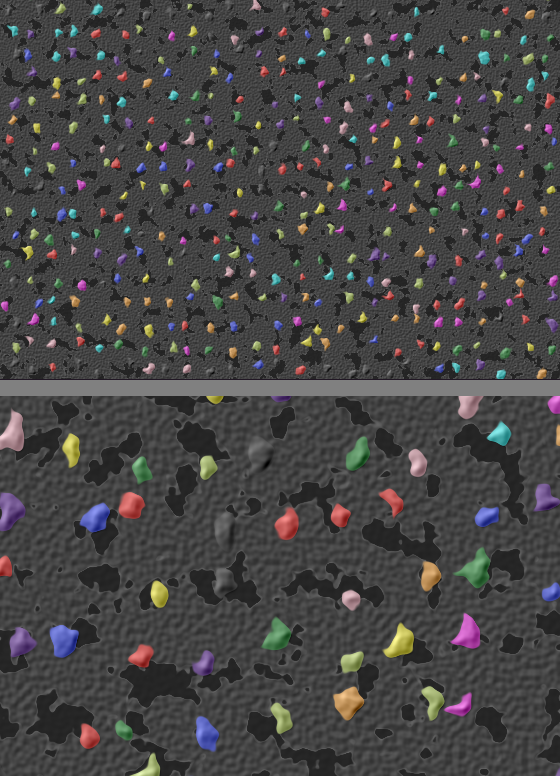
Top, the full canvas; bottom, a detail of the centre.
A Shadertoy shader for this pattern:

```glsl
// Embossed bean-shaped coloured grains on rough dark grey ground with ragged hollows.

const float ROWS = 17.0;                      // grain cells per canvas height
const vec2 TO_LIGHT = vec2(-0.64, 0.77);
const vec3 GROUND = vec3(0.262);
const vec3 HOLLOW = vec3(0.145);
const vec3 RIM = vec3(0.36);
const vec3 BORDER = vec3(0.13, 0.09, 0.14);
const vec3 GRAIN_COLOURS[10] = vec3[10](
    vec3(0.74, 0.33, 0.32), vec3(0.74, 0.56, 0.34), vec3(0.73, 0.71, 0.31),
    vec3(0.60, 0.66, 0.41), vec3(0.31, 0.52, 0.34), vec3(0.31, 0.70, 0.70),
    vec3(0.33, 0.37, 0.73), vec3(0.43, 0.32, 0.55), vec3(0.73, 0.31, 0.70),
    vec3(0.72, 0.58, 0.61));

vec2 hash2(vec2 p) {
    vec3 q = fract(p.xyx * vec3(0.1031, 0.1030, 0.0973));
    q += dot(q, q.yzx + 33.33);
    return fract((q.xx + q.yz) * q.zy);
}

float cornerSlope(vec2 corner, vec2 offset) {
    float angle = 6.2832 * hash2(corner).x;
    return dot(vec2(cos(angle), sin(angle)), offset);
}

float gradientNoise(vec2 p) {
    vec2 i = floor(p), f = fract(p);
    vec2 u = f * f * f * (f * (f * 6.0 - 15.0) + 10.0);
    vec2 e = vec2(1.0, 0.0);
    return mix(mix(cornerSlope(i, f), cornerSlope(i + e.xy, f - e.xy), u.x),
               mix(cornerSlope(i + e.yx, f - e.yx), cornerSlope(i + e.xx, f - e.xx), u.x), u.y);
}

// Signed distance to an ellipse bent into a kidney shape
float beanDistance(vec2 p, vec2 radii, float bend, float tilt) {
    float c = cos(tilt), s = sin(tilt);
    p = vec2(c * p.x + s * p.y, c * p.y - s * p.x);
    p.x += bend * (p.y * p.y - 0.02);
    return (length(p / radii) - 1.0) * radii.x;
}

// Nearest grain: x = distance in cell units, yz = its cell
vec3 nearestGrain(vec2 p) {
    vec2 warp = vec2(gradientNoise(p * 75.0), gradientNoise(p * 75.0 + 41.3));
    vec2 g = p * ROWS + 0.11 * warp;
    vec2 home = floor(g);
    vec3 nearest = vec3(9.0, 0.0, 0.0);
    for (int y = -1; y <= 1; y++)
    for (int x = -1; x <= 1; x++) {
        vec2 cell = home + vec2(x, y);
        vec2 place = hash2(cell + 17.0), form = hash2(cell + 71.0), kind = hash2(cell + 133.0);
        if (kind.x > 0.94) continue;
        float size = mix(0.68, 1.12, form.x) + 0.4 * step(0.985, form.y);
        vec2 radii = size * vec2(0.165, mix(0.20, 0.29, kind.y));
        float bend = mix(-0.8, 3.2, place.y);
        float tilt = mix(-0.95, 0.45, form.y);
        float d = beanDistance(g - cell - 0.5 - 0.62 * (place - 0.5), radii, bend, tilt);
        if (d < nearest.x) nearest = vec3(d, cell);
    }
    return nearest;
}

// Ragged field, positive inside the hollows
float hollowField(vec2 p) {
    return gradientNoise(p * 25.0) + 0.5 * gradientNoise(p * 58.0 + 9.0)
         + 0.25 * gradientNoise(p * 120.0 + 23.0) - 0.25;
}

float relief(vec2 p, float roughness) {
    float dome = smoothstep(0.02, -0.14, nearestGrain(p).x);
    return dome + roughness * gradientNoise(p * 165.0);
}

// Grey grains are scattered, and frequent along the canvas edges
vec3 grainColour(vec2 cell, float aspect) {
    vec2 pick = hash2(cell + 211.0);
    vec2 centre = (cell + 0.5) / ROWS;
    vec2 inset = min(centre, vec2(aspect, 1.0) - centre);
    float greyChance = min(inset.x, inset.y) < 0.032 ? 0.45 : 0.04;
    return pick.y < greyChance ? GROUND * 1.15 : GRAIN_COLOURS[int(pick.x * 9.99)];
}

void mainImage(out vec4 fragColor, in vec2 fragCoord) {
    vec2 p = fragCoord / iResolution.y;
    float pixel = 1.0 / iResolution.y;
    float aspect = iResolution.x * pixel;

    // Ground with dark hollows and thin pale rims
    float field = hollowField(p);
    float soft = 12.0 * pixel;
    float hollow = smoothstep(-soft, soft, field);
    float rim = smoothstep(-0.09, -0.03, field) * (1.0 - smoothstep(-0.03, 0.03, field));
    vec3 colour = mix(GROUND, HOLLOW, hollow);
    colour = mix(colour, RIM, 0.6 * rim);

    // Coloured grains
    vec3 grain = nearestGrain(p);
    float edge = ROWS * pixel * 0.8;
    float cover = 1.0 - smoothstep(-edge, edge, grain.x);
    colour = mix(colour, grainColour(grain.yz, aspect), cover);

    // Raking light over domes and fine grit
    float roughness = mix(mix(0.36, 0.06, hollow), 0.16, cover);
    vec2 reach = TO_LIGHT * 0.0015;
    float light = relief(p - reach, roughness) - relief(p + reach, roughness);
    colour += light * mix(0.34, 0.40, cover);

    // Thin dark line along the bottom
    colour = mix(BORDER, colour, smoothstep(0.002, 0.004, p.y));
    fragColor = vec4(clamp(colour, 0.0, 1.0), 1.0);
}
```
